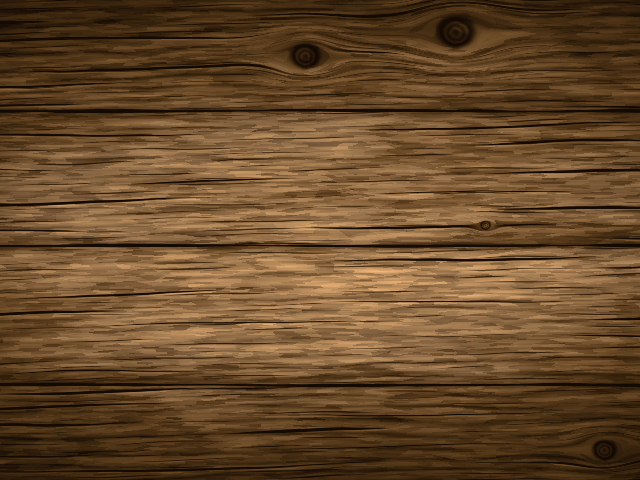
Reproduce this texture procedurally as a Shadertoy shader.

```glsl
// Four weathered planks lying side by side, lit softly at the centre.
// Grain is stretched cellular noise along a coordinate bent around knots;
// layered sines bend the fibres, and tapered segments form the cracks.

const vec3 SOOT  = vec3(0.08, 0.04, 0.015);
const vec3 DARK  = vec3(0.22, 0.14, 0.05);
const vec3 BROWN = vec3(0.33, 0.22, 0.10);
const vec3 TAN   = vec3(0.47, 0.33, 0.18);
const vec3 GREY  = vec3(0.48, 0.36, 0.24);
const vec3 PALE  = vec3(0.62, 0.47, 0.31);

const float BRIGHTNESS = 0.68;
const vec2  LIGHT_FALLOFF = vec2(0.8, 3.7);
const float GRAIN_TILT = 0.018;
const float SOFTNESS = 0.0013;
const float KNOT_BEND = 1.2;
const float SEAMS[3] = float[3](0.198, 0.488, 0.769);
// Knot centre and radius
const vec3 KNOTS[4] = vec3[4](vec3(0.637, 0.884, 0.022), vec3(0.951, 0.934, 0.028),
                              vec3(1.260, 0.063, 0.018), vec3(1.012, 0.531, 0.008));

float hash(vec2 p) {
    vec3 q = fract(vec3(p.xyx) * 0.1031);
    q += dot(q, q.yzx + 33.33);
    return fract((q.x + q.y) * q.z);
}

// Layered sines, roughly -1 to 1
float waves(vec2 p) {
    float sum = 0.0, amp = 0.5;
    for (int i = 0; i < 4; i++) {
        sum += amp * sin(p.x + 1.6 * sin(p.y + float(i)));
        p = mat2(0.8, 0.6, -0.6, 0.8) * p * 1.9 + 2.3;
        amp *= 0.55;
    }
    return sum;
}

// Cellular noise: distance to the nearest point, and that cell's value
vec2 cellular(vec2 p) {
    vec2 cell = floor(p), best = vec2(9.0, 0.0);
    for (int j = -1; j <= 1; j++)
    for (int i = -1; i <= 1; i++) {
        vec2 id = cell + vec2(i, j);
        vec2 point = id + vec2(hash(id), hash(id + 57.0));
        float d = length(point - p);
        if (d < best.x) best = vec2(d, hash(id + 113.0));
    }
    return best;
}

// Tapered splits along the grain, one per row and span
float cracks(vec2 g, float rows, float span, float width) {
    float row = floor(g.y * rows);
    float x = g.x / span + 7.0 * hash(vec2(row, 3.0));
    vec2 id = vec2(floor(x), row);
    float reach = mix(0.35, 1.0, hash(id + 11.0));
    float taper = 1.0 - smoothstep(0.2, 1.0, abs(fract(x) - 0.5) * 2.0 / reach);
    float middle = mix(0.3, 0.7, hash(id + 29.0)) + 0.07 * sin(x * 9.0 + row);
    float d = abs(fract(g.y * rows) - middle) / rows;
    float halfWidth = width * taper * mix(0.25, 1.0, hash(id + 41.0));
    float line = 1.0 - smoothstep(halfWidth - SOFTNESS, halfWidth + SOFTNESS, d);
    return line * smoothstep(0.0, 0.35, taper) * step(0.25, hash(id + 71.0));
}

// Colour ramp from shadow to bleached wood
vec3 woodColour(float tone, float bleach) {
    vec3 c = mix(SOOT, DARK, clamp((tone - 0.08) / 0.14, 0.0, 1.0));
    c = mix(c, BROWN, clamp((tone - 0.22) / 0.11, 0.0, 1.0));
    c = mix(c, mix(TAN, GREY, bleach), clamp((tone - 0.33) / 0.14, 0.0, 1.0));
    c = mix(c, PALE, clamp((tone - 0.47) / 0.15, 0.0, 1.0));
    return c * max(1.0, tone / 0.62);
}

void mainImage(out vec4 fragColor, in vec2 fragCoord) {
    vec2 p = fragCoord / iResolution.y;
    vec2 centre = 0.5 * iResolution.xy / iResolution.y;

    // Planks and the gaps between them
    float board = 0.0, gap = 0.0, gapShade = 0.0;
    for (int i = 0; i < 3; i++) {
        float k = float(i);
        float d = p.y - SEAMS[i] - 0.0015 * waves(vec2(p.x * 7.0 + k * 4.0, k));
        float halfWidth = 0.0024 + 0.0015 * waves(vec2(p.x * 11.0, k * 5.0));
        board += step(0.0, d);
        gap = max(gap, 1.0 - smoothstep(halfWidth - SOFTNESS, halfWidth + SOFTNESS, abs(d)));
        gapShade = max(gapShade, exp(-abs(d) * mix(150.0, 70.0, step(0.0, d))));
    }

    // Grain coordinate, bent around the knots
    vec2 g = p;
    float calm = 1.0, knotShade = 1.0;
    for (int i = 0; i < 4; i++) {
        vec2 d = p - KNOTS[i].xy;
        float size = KNOTS[i].z;
        vec2 q = d / (size * vec2(3.4, 2.1));
        float near = exp(-dot(q, q));
        g.y -= KNOT_BEND * d.y * near;
        calm *= 1.0 - near;
        float r = length(d * vec2(0.85, 1.0)) / size + 0.12 * waves(d / size * 1.5);
        float core = 1.0 - smoothstep(0.8, 1.1, r);
        knotShade *= 1.0 - core * (0.35 + 0.18 * sin(r * 15.0));
        knotShade *= 1.0 - 0.6 * exp(-18.0 * (r - 1.0) * (r - 1.0));
    }
    g.y += 0.004 * waves(vec2(p.x * 5.0 + board * 3.0, p.y * 14.0)) - GRAIN_TILT * p.x;
    g += board * vec2(5.3, 3.0) + 2.0;

    // Fibres, growth lines and broad stains
    vec2 streak = cellular(g * vec2(7.0, 95.0));
    vec2 fibre = cellular(g * vec2(24.0, 210.0));
    float stain = waves(g * vec2(4.0, 17.0));
    float growth = pow(0.5 + 0.5 * sin(g.y * 230.0 + 3.0 * waves(g * vec2(3.0, 20.0))), 3.0);
    float outer = smoothstep(0.2, 0.33, abs(p.y - centre.y));
    float tone = 1.0 + 0.28 * (streak.y - 0.5) + 0.34 * (fibre.y - 0.5);
    tone -= 0.28 * (streak.x - 0.45) + growth * mix(0.14, 0.32, outer);
    tone *= 1.0 + 0.13 * stain;

    // Splits with a pale lower lip
    float wide = cracks(g, 30.0, 0.9, 0.0030);
    float fine = cracks(g + 9.0, 75.0, 0.35, 0.0014);
    float lip = cracks(g + vec2(0.0, 0.004), 30.0, 0.9, 0.0022);
    tone *= 1.0 + 0.16 * lip * calm;
    tone *= 1.0 - calm * max(0.88 * wide, 0.65 * fine);
    tone *= knotShade * (1.0 - 0.4 * gapShade) * (1.0 - 0.95 * gap);

    // Soft central light
    vec2 away = p - centre;
    float light = exp(-dot(away * away, LIGHT_FALLOFF));
    tone *= BRIGHTNESS * light * (1.0 + 0.05 * sin(board * 2.2));

    float bleach = clamp(0.5 + 0.6 * stain, 0.0, 1.0) * smoothstep(0.4, 0.8, light);
    fragColor = vec4(woodColour(max(tone, 0.0), bleach), 1.0);
}
```
